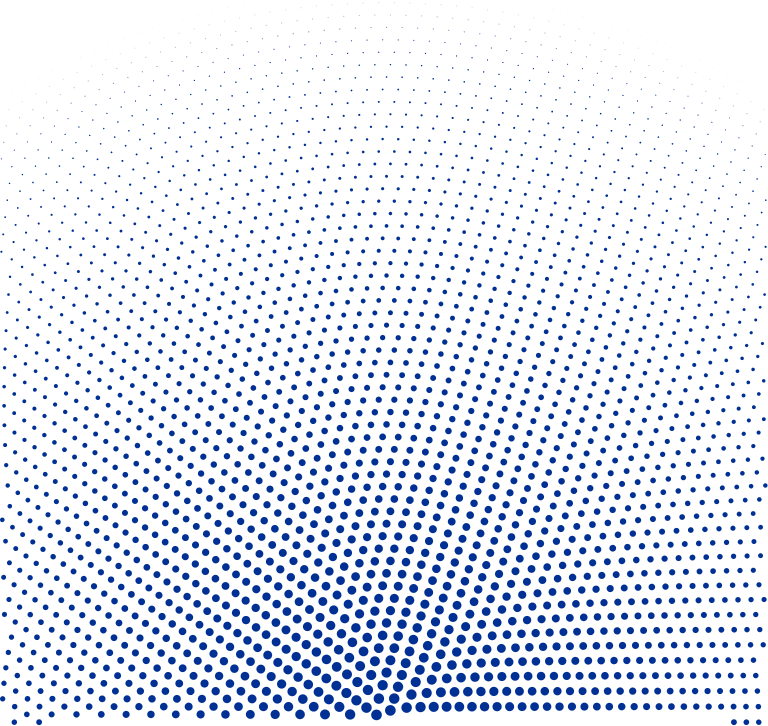
A WebGL 1 fragment shader for this background:

```glsl
precision highp float;
// Halftone fan: concentric rings of navy dots that shrink away from a low centre.

uniform vec2 u_resolution;

// Lengths are fractions of the canvas height.
#define CENTER_X 0.5033        // fraction of the canvas width
#define CENTER_Y 0.00524
#define RING_STEP 0.01709
#define DOTS_PER_RING 5.0      // ring k holds this many times k dots
#define MAX_RADIUS 0.00744
#define FADE_DISTANCE 1.033    // distance at which dots vanish
#define BOTTOM_MARGIN 0.00118
#define DOT_COLOR vec3(0.0, 0.19, 0.58)
#define PAPER_COLOR vec3(1.0)

const float TAU = 6.283185;

// Disc coverage; discs smaller than a pixel fade instead of aliasing.
float discCoverage(float dist, float radius, float pixel) {
    float drawn = max(radius, 0.56 * pixel);
    float fade = radius / drawn;
    return clamp(0.5 + (drawn - dist) / pixel, 0.0, 1.0) * fade * fade;
}

// Only dots lying wholly on the canvas are kept.
float insideCanvas(vec2 dot, float radius, float width) {
    float sideGap = min(dot.x, width - dot.x) - radius;
    float bottomGap = dot.y - radius - BOTTOM_MARGIN;
    return step(0.0, min(sideGap, bottomGap));
}

void main() {
    float pixel = 1.0 / u_resolution.y;
    float width = u_resolution.x * pixel;
    vec2 center = vec2(CENTER_X * width, CENTER_Y);
    vec2 p = gl_FragCoord.xy * pixel - center;

    // Nearest ring, then nearest dot on that ring
    float ring = max(1.0, floor(length(p) / RING_STEP + 0.5));
    float angleStep = TAU / (DOTS_PER_RING * ring);
    float angle = floor(atan(p.y, p.x) / angleStep + 0.5) * angleStep;
    float ringRadius = ring * RING_STEP;
    vec2 dotOffset = ringRadius * vec2(cos(angle), sin(angle));

    // Dot size falls linearly with distance
    float radius = MAX_RADIUS * max(0.0, 1.0 - ringRadius / FADE_DISTANCE);
    float ink = discCoverage(length(p - dotOffset), radius, pixel);
    ink *= insideCanvas(center + dotOffset, radius, width);

    gl_FragColor = vec4(mix(PAPER_COLOR, DOT_COLOR, ink), 1.0);
}
```
